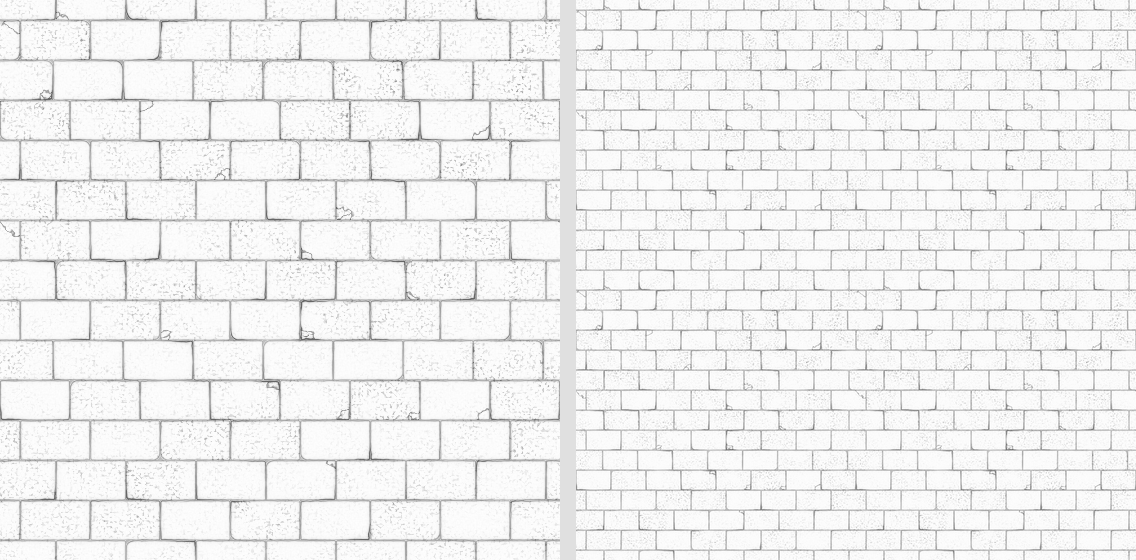
Left: one tile. Right: repeated 2 by 2.
Give the GLSL for this texture map, as a Shadertoy shader.

```glsl
// Whitewashed block wall: 8 by 14 pale bricks with thin grey joints, pits, worn corners and cracks.

float hash(vec2 p, float seed) {
    vec3 v = fract(vec3(p.xyx + seed * 7.31) * vec3(0.1031, 0.1030, 0.0973));
    v += dot(v, v.yzx + 33.33);
    return fract((v.x + v.y) * v.z);
}

// Gradient noise that wraps after the given whole number of cells
float wrapNoise(vec2 uv, vec2 cells) {
    vec2 p = uv * cells, cell = floor(p), f = fract(p);
    vec2 u = f * f * f * (f * (f * 6.0 - 15.0) + 10.0);
    vec4 g;
    for (int k = 0; k < 4; k++) {
        vec2 o = vec2(k & 1, k >> 1);
        float a = 6.2832 * hash(mod(cell + o, cells), 1.0);
        g[k] = dot(vec2(cos(a), sin(a)), f - o);
    }
    return 1.4 * mix(mix(g.x, g.y, u.x), mix(g.z, g.w, u.x), u.y);
}

float roundedBox(vec2 q, vec2 halfSize, float radius) {
    vec2 e = abs(q) - halfSize + radius;
    return length(max(e, 0.0)) + min(max(e.x, e.y), 0.0) - radius;
}

// A jagged break around one corner of a few bricks, some with a branch
float crackLine(vec2 q, vec2 halfSize, vec2 id, vec2 uv, float pixel) {
    if (hash(id, 11.0) < 0.89) return 0.0;
    vec2 side = sign(vec2(hash(id, 12.0), hash(id, 13.0)) - 0.5);
    vec2 rel = halfSize - q * side;
    float jag = 0.007 * wrapNoise(uv, vec2(70)) + 0.003 * wrapNoise(uv, vec2(160));
    float rim = length(rel * vec2(0.75, 1.0)) - mix(0.012, 0.026, hash(id, 14.0)) + jag;
    float branch = abs(rel.x * 0.6 - rel.y + jag * 1.3) + 0.03 * step(hash(id, 15.0), 0.5);
    float dist = min(abs(rim), max(branch, rim));
    return 1.0 - smoothstep(0.0, 0.0008 + pixel, dist);
}

void mainImage(out vec4 fragColor, in vec2 fragCoord) {
    vec2 uv = fragCoord / iResolution.xy;
    float pixel = 1.0 / iResolution.y;

    // Brick layout: rows counted downwards, with a seven-row bond
    const float bond[7] = float[7](0.80, 0.29, 0.76, 0.0, 0.29, 0.80, 0.29);
    vec2 grid = vec2(uv.x * 8.0, (1.0 - uv.y) * 14.0 + 0.49);
    float row = mod(floor(grid.y), 14.0);
    grid.x -= bond[int(row) % 7];
    vec2 id = vec2(mod(floor(grid.x), 8.0), row);
    vec2 halfSize = 0.5 / vec2(8, 14);
    vec2 q = (fract(grid) - 0.5) * vec2(2, -2) * halfSize;

    // Wear of the nearest corner, fading out towards the middle of each side
    vec2 corner = id * 2.0 + step(0.0, q);
    float fade = smoothstep(1.0, 0.0, length(1.0 - abs(q) / halfSize));
    float wear = fade * pow(hash(corner, 3.0), q.y < 0.0 ? 4.0 : 8.0);
    float radius = 0.003 + 0.010 * step(0.9, hash(corner, 4.0));

    // Brick edge with a slight wobble
    float rough = wrapNoise(uv, vec2(60)) + 0.6 * wrapNoise(uv, vec2(140));
    float edge = roundedBox(q, halfSize - 0.0006 - 0.0016 * wear, radius);
    edge += 0.0005 * rough + 0.0012 * wear * rough;

    // Joint line, the filled gap outside it and a soft halo inside
    float width = max(0.0013, 0.75 * pixel);
    float strength = 0.27 + 0.08 * wrapNoise(uv, vec2(24)) + 0.30 * wear;
    float line = strength * exp(-edge * edge / (width * width));
    float gap = 0.20 * smoothstep(0.0, 0.0015 + pixel, edge);
    float halo = (0.045 + 0.16 * wear) * exp(min(edge, 0.0) / 0.0032);

    // Fine pits, patchy and denser on some bricks
    float density = mix(0.2, 1.0, pow(hash(id, 5.0), 1.5));
    float patches = clamp(0.6 + 0.9 * wrapNoise(uv, vec2(22)), 0.1, 1.2);
    float pits = smoothstep(0.16, 0.65, wrapNoise(uv, vec2(217, 229)));
    pits += 0.8 * smoothstep(0.25, 0.7, wrapNoise(uv + 0.37, vec2(131, 149)));
    float grain = 0.012 * wrapNoise(uv, vec2(307, 293));

    float shade = 0.988 + grain - 0.24 * density * patches * pits;
    shade -= max(line, gap) + halo;
    shade -= 0.36 * crackLine(q, halfSize, id, uv, pixel) * step(edge, 0.0);
    fragColor = vec4(vec3(clamp(shade, 0.4, 1.0)), 1.0);
}
```
